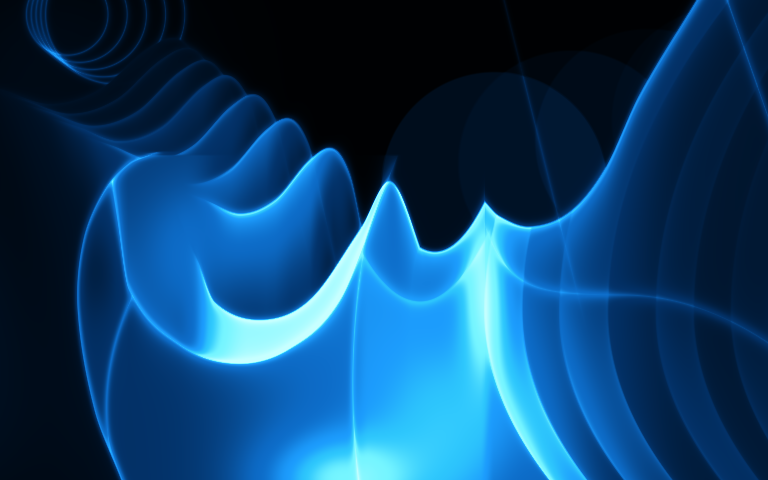
Reproduce this background procedurally as a Shadertoy shader.

```glsl
// Glowing blue veils: folded fins, a bright looping ribbon and curved sheets on black.
#define EDGE .003
#define RIM .006
#define FINS 7
#define FIN_SHRINK .8
#define SHEETS 8
#define SHEET_GAP .078
#define CUSP_X 1.01
#define RIBBON_LIGHT 1.12

float ramp(float a, float b, float x) {
  float t = clamp((x - a) / (b - a), 0., 1.);
  return t * t * (3. - 2. * t);
}
float side(float d) { return ramp(-EDGE, EDGE, d); }
float rim(float d, float width) { return exp(-abs(d) / width); }
float blob(vec2 p, float x, float y, float w, float h) {
  vec2 q = (p - vec2(x, y)) / vec2(w, h);
  return exp(-dot(q, q));
}

// Approximate signed distance to a smooth curve, positive below it
float below(vec2 p, float[7] x, float[7] y) {
  int i = 0;
  for (int j = 1; j < 6; j++) if (p.x > x[j]) i = j;
  int a = max(i - 1, 0), b = min(i + 2, 6), n = i + 1;
  float h = x[n] - x[i], s = (p.x - x[i]) / h, t = clamp(s, 0., 1.), u = 1. - t;
  float m0 = (y[n] - y[a]) / (x[n] - x[a]), m1 = (y[b] - y[i]) / (x[b] - x[i]);
  float slope = mix(m0, m1, t);
  float curve = mix(y[i], y[n], t * t * (3. - 2. * t)) + h * t * u * (m0 * u - m1 * t);
  return (curve + slope * (s - t) * h - p.y) / sqrt(1. + slope * slope);
}

float scallop(vec2 p, float x, float y, float bend) {
  float k = bend * (p.x - x);
  return (y + k * (p.x - x) - p.y) / sqrt(1. + 4. * k * k);
}

vec3 palette(float v) {
  vec3 c = mix(vec3(0, .004, .01), vec3(0, .06, .13), ramp(0., .16, v));
  c = mix(c, vec3(.01, .19, .4), ramp(.14, .36, v));
  c = mix(c, vec3(.05, .42, .78), ramp(.34, .6, v));
  c = mix(c, vec3(.11, .61, .99), ramp(.58, .78, v));
  c = mix(c, vec3(.18, .78, .99), ramp(.76, .9, v));
  c = mix(c, vec3(.46, .96, 1), ramp(.88, 1.02, v));
  return mix(c, vec3(.78, 1, 1), ramp(1., 1.3, v));
}

// Dark surroundings with faint domes and rings
float backdrop(vec2 p) {
  float light = .01 + .14 * blob(p, 0., .25, .35, .4) + .07 * blob(p, .12, .88, .3, .25);
  for (int i = 0; i < 5; i++) {
    float f = float(i);
    float dome = .235 - length(p - vec2(1.03 + .16 * f, .615 + .045 * f));
    float ring = .085 + .015 * f - length(p - vec2(.14 + .025 * f, .97));
    light += .11 * side(dome) / (1. + f) + .24 * rim(ring, .004);
  }
  return light;
}

// Row of overlapping fins, painted from the farthest to the nearest
float addFins(vec2 p, float light) {
  for (int i = FINS - 1; i >= 0; i--) {
    float f = float(i), power = pow(.74, f);
    float travel = (1. - pow(FIN_SHRINK, f)) / (1. - FIN_SHRINK);
    vec2 q = p - vec2(.694, .69) - travel * vec2(-.088, .062);
    q.x /= 1. + .06 * f;
    float d = below(q, float[7](-.267, -.194, -.121, -.048, 0., .035, .06),
      float[7](-.107, -.136, -.107, -.023, 0., -.055, -.17));
    float depth = max(d, 0.), start = ramp(-.33, -.22, q.x);
    float fill = .38 * power * ramp(.1, -.06, q.x) * (1. + exp(-6. * depth));
    light = mix(light, fill, side(d) * start * exp(-2. * depth));
    light += .36 * power * start * rim(d, RIM) * exp(-3. * depth);
  }
  return light;
}

// Sheets bending to the lower right, lit on alternating sides
float sheets(vec2 p) {
  float light = 0., low = max(.35 - p.y, 0.), high = max(p.y - .35, 0.);
  for (int i = 0; i < SHEETS; i++) {
    float f = float(i), x = CUSP_X + SHEET_GAP * f + .045 * ramp(2., 4., f);
    float d = p.x - x - 1.1 * low * low - .6 * high * high;
    float lit = i % 2 == 0 ? d : -d;
    float power = .42 * exp(-.28 * f) * mix(.25, 1., ramp(.48, .02, p.y));
    light += power * (.45 * rim(d, .005) + side(lit) * rim(lit, .06));
  }
  return light;
}

// Blue field with soft glows, a lower fold and thin lines
float lowerField(vec2 p) {
  float light = .32 + .3 * blob(p, .82, .2, .36, 1.) + sheets(p);
  light -= .13 * ramp(1.1, 1.45, p.x) + .1 * blob(p, .21, .44, .07, .12);
  light += .42 * blob(p, .7, 0., .14, .09) + .2 * blob(p, .95, .1, .16, .2);
  light += .42 * blob(p, CUSP_X, .4, .045, .17);
  float fold = scallop(p, .875, .371, 7.);
  light += ramp(.72, .77, p.x) * ramp(1.03, 1., p.x) * (.1 * side(fold) + .16 * rim(fold, .012));
  float strand = scallop(p.yx, .2, .735, .3), wall = scallop(p.yx, .15, .222, 1.);
  light += .22 * rim(strand, .004) * ramp(.5, .4, p.y);
  light += .25 * rim(wall, RIM) * ramp(.41, .36, p.y);
  float bend = max(p.x - 1.3, 0.);
  float streak = .385 + .12 * exp((1.02 - p.x) / .05) - 1.1 * bend * bend;
  light += .2 * rim(p.y - streak, .01) * ramp(1., 1.05, p.x);
  return light + .25 * rim(p.x - 1.515 - .35 * (1. - p.y), RIM);
}

void mainImage(out vec4 fragColor, in vec2 fragCoord) {
  vec2 p = fragCoord / iResolution.xy * vec2(1.6, 1);
  float left = -below(p.yx, float[7](0., .146, .354, .5, .604, .66, .681),
    float[7](.254, .198, .163, .175, .219, .271, .323));
  float outer = below(p, float[7](.243, .268, .375, .49, .6, .708, .8),
    float[7](.56, .4, .281, .243, .272, .375, .605));
  float inner = below(p, float[7](.412, .448, .546, .646, .75, .815, .885),
    float[7](.454, .369, .333, .375, .521, .621, .458));
  float wing = below(p, float[7](1.01, 1.04, 1.104, 1.188, 1.26, 1.333, 1.452),
    float[7](.579, .549, .527, .558, .646, .802, 1.));
  float top = p.x > CUSP_X ? wing : scallop(p, .906, .475, 9.6);
  top = p.x < .8 ? inner : max(inner, top);
  // Fins, rounded lobe and lower field
  float light = addFins(p, backdrop(p)), body = side(left) * side(.677 - p.y);
  float lobe = .42 + .2 * blob(p, .42, .47, .12, .14);
  light = mix(light, lobe, body * ramp(.5, .38, p.x));
  light = mix(light, lowerField(p), side(left) * side(outer) * side(top));
  // Bright ribbon and outlines
  float ribbon = mix(.48, RIBBON_LIGHT, ramp(.33, .52, p.x)) * mix(1., .72, ramp(.45, .62, p.y));
  light = mix(light, ribbon, body * side(inner) * side(-outer) * ramp(.36, .44, p.x));
  light += body * ramp(.84, .8, p.x) * (.3 * rim(outer, RIM) + .12 * rim(outer, .03));
  light += .28 * rim(inner, RIM) * ramp(.4, .43, p.x) * ramp(.89, .83, p.x);
  light += .36 * rim(left, RIM) * side(.683 - p.y);
  light += ramp(.81, .84, p.x) * (.36 * rim(top, RIM) + .2 * side(top) * rim(top, .045));
  // Thin falling strand
  light += .12 * rim(p.x - 1.05 - .25 * (1. - p.y), .004) * ramp(.3, .6, p.y);
  fragColor = vec4(palette(light), 1);
}
```
